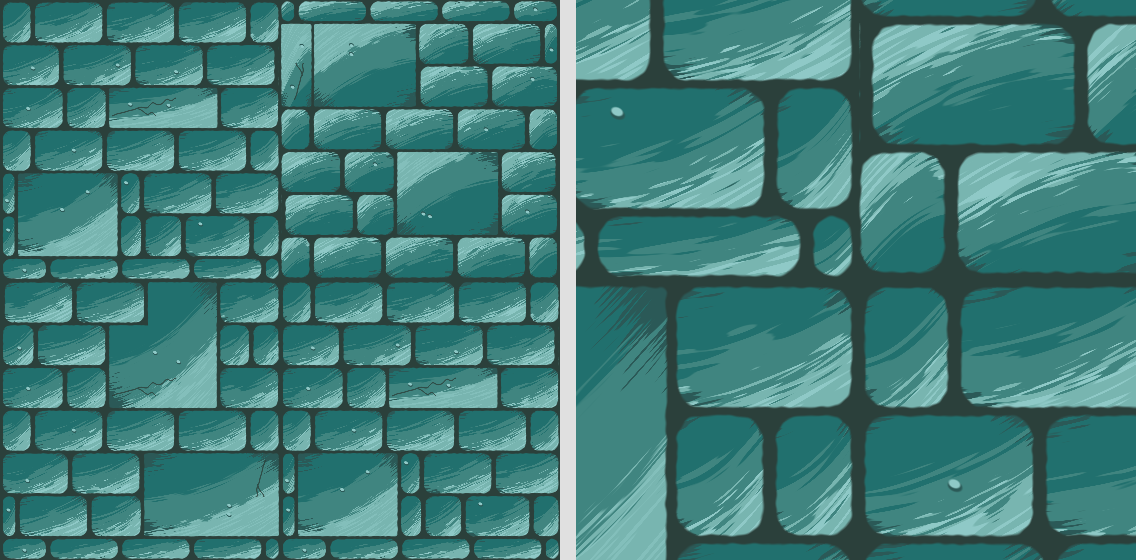
Left: the whole. Right: its middle third, enlarged.
Reproduce this texture procedurally as a three.js fragment shader.

```glsl
// Teal stone wall: two-by-two panels of staggered bricks with larger blocks set in.
// Joints come from a period and a row offset; each stone is a rounded box shaded in
// diagonal bands frayed by stretched gradient noise. The upper right panel is turned around.
varying vec2 vUv;

float hash(vec2 p) {
  return fract(sin(dot(p, vec2(127.1, 311.7))) * 43758.5);
}

vec2 gradient(vec2 cell) {
  float a = 6.2832 * hash(cell);
  return vec2(cos(a), sin(a));
}

float gradientNoise(vec2 p) {
  vec2 i = floor(p), f = fract(p), w = f * f * (3.0 - 2.0 * f);
  vec2 e = vec2(1.0, 0.0);
  float low = mix(dot(gradient(i), f), dot(gradient(i + e.xy), f - e.xy), w.x);
  float high = mix(dot(gradient(i + e.yx), f - e.yx), dot(gradient(i + 1.0), f - 1.0), w.x);
  return mix(low, high, w.y);
}

float rowTop(float row) {
  return min(1.5 + 58.6 * row, 384.0);
}

// A block spans (left, first row, right, last row) and cuts the bricks beside it
void setBlock(vec2 q, float row, vec4 b, inout vec4 cell) {
  if (row < b.y || row > b.w) return;
  if (q.x <= b.x) cell.z = min(cell.z, b.x);
  else if (q.x >= b.z) cell.x = max(cell.x, b.z);
  else cell = vec4(b.x, rowTop(b.y), b.z, rowTop(b.w + 1.0));
}

float stoneDistance(vec2 q, vec4 cell, float big) {
  vec2 extent = 0.5 * (cell.zw - cell.xy) - mix(vec2(3.2, 2.0), vec2(1.8), big);
  float radius = min(mix(11.0, 3.0, big), min(extent.x, extent.y));
  vec2 c = abs(q - 0.5 * (cell.xy + cell.zw)) - extent + radius;
  return length(max(c, 0.0)) - radius;
}

// Forked crack running along x
float crackMask(vec2 a, float reach) {
  float zigzag = 7.0 * gradientNoise(vec2(a.x / 9.0, 3.5));
  float trunk = abs(a.y - 19.0 - 0.28 * a.x - zigzag);
  float fork = abs(a.y - 30.0 + 0.35 * (a.x - 40.0) - zigzag);
  float m = (1.0 - smoothstep(0.4, 1.3, trunk)) * step(5.0, a.x) * step(a.x, reach);
  return max(m, (1.0 - smoothstep(0.4, 1.3, fork)) * step(38.0, a.x) * step(a.x, min(reach, 66.0)));
}

void main() {
  // Panels, 384 units wide, y running down
  vec2 p = vec2(vUv.x, 1.0 - vUv.y) * 768.0;
  vec2 panel = min(floor(p / 384.0), 1.0);
  vec2 q = p - 384.0 * panel;
  bool turned = panel.x > panel.y, lower = panel.y > panel.x;
  if (turned) q = 384.0 - q;

  // Brick courses
  float row = clamp(floor((q.y - 1.5) / 58.6), 0.0, 6.0);
  float shift = 45.0;
  if (row == 0.0 && lower) shift = 102.0;
  if (row == 1.0) shift = lower ? 49.0 : 84.0;
  if (row == 2.0) shift = turned ? 101.5 : 89.0;
  if (row == 4.0) shift = 96.0;
  if (row == 5.0) shift = lower || turned ? 24.0 : 49.5;
  if (row == 6.0) shift = 66.0;
  float left = shift + 98.5 * floor((q.x - shift) / 98.5);
  vec4 cell = vec4(max(left, 1.0), rowTop(row), min(left + 98.5, 385.0), rowTop(row + 1.0));

  // Large blocks
  if (turned) {
    setBlock(q, row, vec4(83, 1, 225, 2), cell);
    setBlock(q, row, vec4(196, 4, 339, 5), cell);
    setBlock(q, row, vec4(339, 4, 384, 5), cell);
  } else if (lower) {
    setBlock(q, row, vec4(148, 1, 299, 2), cell);
    setBlock(q, row, vec4(201, 0, 299, 2), cell);
    setBlock(q, row, vec4(196, 4, 384, 5), cell);
  } else {
    setBlock(q, row, vec4(148, 2, 300, 2), cell);
    setBlock(q, row, vec4(23, 4, 163, 5), cell);
    setBlock(q, row, vec4(196.5, 5, 251.5, 5), cell);
  }
  bool stepped = lower && row < 3.0 && q.x < 299.0 && q.x > (row == 0.0 ? 201.0 : 148.0);
  if (stepped) cell = vec4(148.0, rowTop(0.0), 299.0, rowTop(3.0));
  vec2 size = cell.zw - cell.xy;
  float big = step(104.0, max(size.x, size.y));
  float d = stoneDistance(q, cell, big);
  if (stepped) d = min(stoneDistance(q, vec4(148.0, rowTop(1.0), cell.zw), 1.0),
                       stoneDistance(q, vec4(201.0, cell.yzw), 1.0));

  // Diagonal bands, dark at the upper left and pale at the lower right
  float seed = hash(floor(cell.xy));
  vec2 uv = (q - cell.xy) / size;
  uv.y = 1.0 - uv.y;
  float tone = uv.y - 0.15 * uv.x - 0.45 * uv.x * uv.x + 0.16 * (seed - 0.5);
  bool paleSlab = size.x > 140.0 && size.y < 70.0, paleEnd = size.x < 50.0 && size.y > 100.0;
  if (paleSlab || paleEnd) tone -= 0.27;
  vec2 grain = vec2(q.x / 30.0, tone * size.y / 2.6) + 40.0 * seed;
  float streak = gradientNoise(grain), fine = gradientNoise(grain * vec2(1.8, 1.5) + 7.0);
  float fray = mix(0.38, 0.13, big);
  float pale = 1.0 - smoothstep(-0.015, 0.02, tone + fray * fine);
  vec3 color = mix(vec3(0.25, 0.52, 0.50), vec3(0.13, 0.44, 0.43), smoothstep(0.36, 0.39, tone + fray * streak));
  color = mix(color, vec3(0.47, 0.71, 0.69), pale);
  color = mix(color, vec3(0.56, 0.79, 0.78), pale * smoothstep(0.08, 0.16, streak) * (1.0 - 0.5 * big));

  // Hatched corners
  float rim = abs(2.0 * uv.x - 1.0) * abs(2.0 * uv.y - 1.0) + 0.5 * fine;
  color = mix(color, vec3(0.17, 0.35, 0.34), smoothstep(0.58, 0.64, rim) * (1.0 - pale));

  // Chips and cracks
  for (float i = 0.0; i < 2.0; i++) {
    vec2 spot = cell.xy + size * (0.2 + 0.6 * vec2(hash(vec2(seed, i)), hash(vec2(i + 3.0, seed))));
    vec2 c = mat2(0.9, -0.4, 0.4, 0.9) * (q - spot) / vec2(3.4, 2.3);
    float present = max(big, step(0.72, seed) * (1.0 - i));
    color = mix(color, vec3(0.17, 0.35, 0.34), present * (1.0 - smoothstep(0.8, 1.2, length(c - vec2(0.2, 0.4)))));
    color = mix(color, vec3(0.56, 0.79, 0.78), present * (1.0 - smoothstep(0.6, 1.0, length(c))));
  }
  float crack = 0.0;
  if (paleSlab || stepped) crack = crackMask(vec2(q.x - 148.0, 179.0 - q.y), 94.0);
  if ((lower || turned) && big > 0.5 && cell.z > 380.0) crack = crackMask(vec2(q.y - 242.0, 384.0 - q.x), 56.0);
  color = mix(color, vec3(0.17, 0.25, 0.23), 0.8 * crack);

  // Mortar with slightly worn stone edges
  float worn = d + 0.9 * gradientNoise(q / 5.0);
  gl_FragColor = vec4(mix(color, vec3(0.17, 0.25, 0.23), smoothstep(-0.75, 0.75, worn)), 1.0);
}
```
